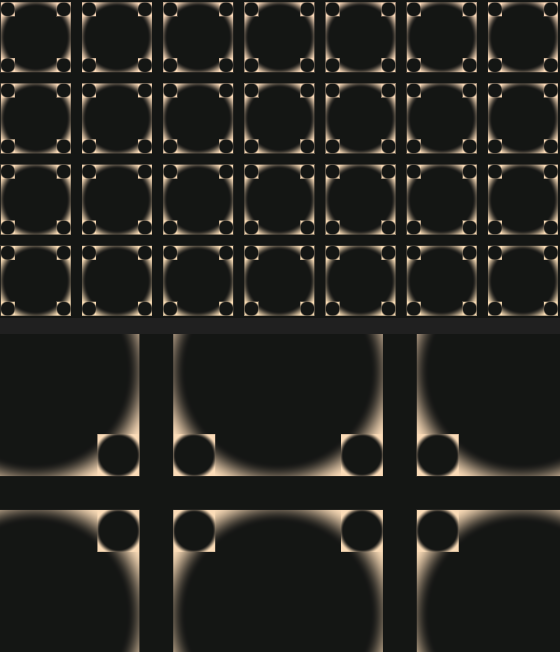
Top: the whole. Bottom: its middle third, enlarged.
Give the GLSL for this pattern, as a Shadertoy shader.

```glsl
// Light left outside a soft dark disc that fills a unit square
float discGlow(vec2 p) {
    return smoothstep(0.44, 0.592, length(p));
}

// Antialiased coverage of a centred square
float squareMask(vec2 p, float halfSize, float pixel) {
    float d = max(abs(p.x), abs(p.y)) - halfSize;
    return clamp(0.5 - d / pixel, 0.0, 1.0);
}

float tileLight(vec2 p, float pixel) {
    // Fold the four corners together; each holds a one-fifth copy of the disc
    vec2 corner = abs(p) - 0.4;
    float inset = squareMask(corner, 0.1, pixel);
    float glow = mix(discGlow(p), discGlow(corner * 5.0), inset);
    return glow * squareMask(p, 0.5, pixel);
}

void mainImage(out vec4 fragColor, in vec2 fragCoord) {
    vec2 uv = (fragCoord - 0.5 * iResolution.xy) / iResolution.y;

    // Seven columns by four rows, with a gap around each tile
    float pitch = 0.2553;
    float tileSize = 0.2198;
    vec2 grid = (uv + vec2(0.002, 0.0)) / pitch + vec2(0.5, 0.0);
    vec2 tile = (fract(grid) - 0.5) * pitch / tileSize;
    float pixel = 1.0 / (iResolution.y * tileSize);

    // Cream light, very slightly rosier towards the top
    vec3 light = mix(vec3(0.98, 0.87, 0.71), vec3(0.99, 0.855, 0.73), uv.y + 0.5);
    vec3 ground = vec3(0.08, 0.085, 0.08);
    fragColor = vec4(mix(ground, light, tileLight(tile, pixel)), 1.0);
}
```
